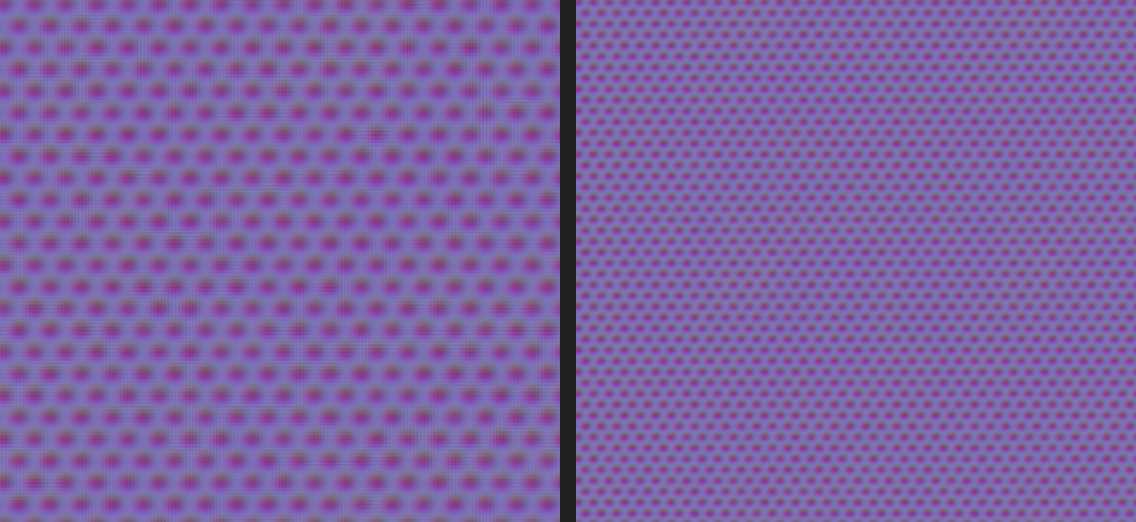
Left, the tile; right, the same tile 2 across and 2 down.
A Shadertoy shader for this texture map:

```glsl
const float TAU = 6.2831853;

float hash(vec2 p) {
    vec3 q = fract(p.xyx * vec3(0.1031, 0.1030, 0.0973));
    q += dot(q, q.yzx + 33.33);
    return fract((q.x + q.y) * q.z);
}

// Value noise whose lattice wraps after the given whole period
float wrapNoise(vec2 p, vec2 period) {
    vec2 i = floor(p), f = fract(p);
    f = f * f * (3.0 - 2.0 * f);
    float a = hash(mod(i, period));
    float b = hash(mod(i + vec2(1, 0), period));
    float c = hash(mod(i + vec2(0, 1), period));
    float d = hash(mod(i + vec2(1, 1), period));
    return mix(mix(a, b, f.x), mix(c, d, f.x), f.y);
}

float softSpot(vec2 d, vec2 radius) {
    d /= radius;
    return exp(-0.5 * dot(d, d));
}

// Shading of the staggered bumps, as offsets to red, green and blue
vec3 bumps(vec2 p) {
    vec3 sum = vec3(0);
    for (int j = -1; j <= 1; j++) {
        float row = floor(p.y + 0.5) + float(j);
        float stagger = 0.5 * mod(row, 2.0);
        for (int i = -1; i <= 1; i++) {
            float column = floor(p.x - stagger + 0.5) + float(i);
            vec2 d = p - vec2(column + stagger, row);
            float strength = 0.95 + 0.1 * hash(mod(vec2(column, row), vec2(18, 24)));
            // Green dips below the centre, blue above it, red leans left
            float slope = -d.x / 0.24 * softSpot(d, vec2(0.24, 0.3));
            float green = softSpot(d + vec2(0.02, 0.14), vec2(0.25, 0.27));
            float blue = softSpot(d - vec2(0.01, 0.10), vec2(0.23, 0.27));
            sum += strength * vec3(0.07 * slope + 0.03 * green, -0.265 * green, -0.275 * blue);
        }
    }
    return sum;
}

void mainImage(out vec4 fragColor, in vec2 fragCoord) {
    vec2 uv = fragCoord / iResolution.xy;

    // 18 bumps across, 24 staggered rows
    vec3 color = vec3(0.485, 0.505, 0.75) + bumps(uv * vec2(18, 24) + vec2(-0.11, 0.11));

    // Faint crosshatch that comes and goes in patches
    vec2 lines = sin(TAU * uv * vec2(162, 144));
    float patchX = wrapNoise(uv * vec2(36, 12), vec2(36, 12));
    float patchY = wrapNoise(uv * vec2(12, 36) + 5.0, vec2(12, 36));
    float weave = lines.x * patchX * patchX + lines.y * patchY * patchY;
    color += 0.022 * weave * vec3(0.8, 1.0, 0.5);

    // Slow colour drift
    float drift = wrapNoise(uv * vec2(9, 8), vec2(9, 8)) - 0.5;
    color += drift * vec3(0.008, 0.015, -0.02);

    fragColor = vec4(clamp(color, 0.0, 1.0), 1.0);
}
```
